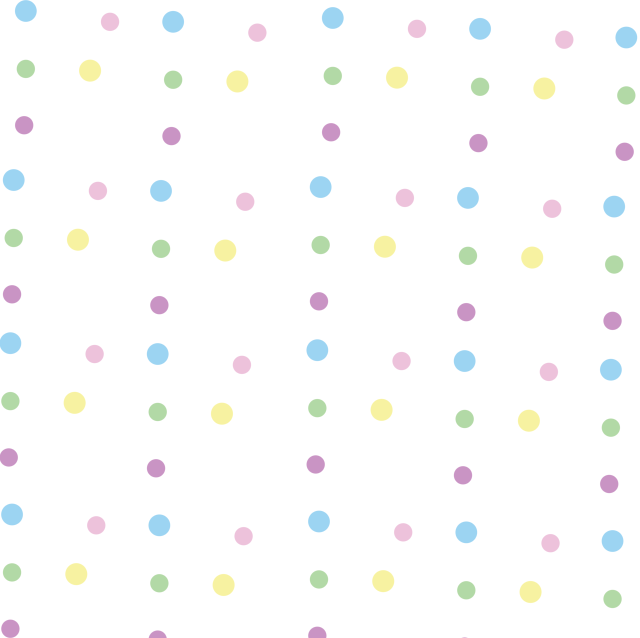
This pattern is drawn by a WebGL 2 fragment shader. Its source:

```glsl
#version 300 es
precision highp float;
// Pastel confetti: a five-dot motif repeated in five uneven columns and four rows on white.

uniform vec2 u_resolution;
out vec4 outColor;

// Blend a smooth-edged disc over the colour below it.
vec3 paintDot(vec3 below, vec3 dotColor, vec2 offset, float radius) {
    float pixel = 1.0 / u_resolution.y;
    float coverage = 1.0 - smoothstep(-0.7 * pixel, 0.7 * pixel, length(offset) - radius);
    return mix(below, dotColor, coverage);
}

// One motif, hanging down from its blue dot at q = 0.
vec3 paintMotif(vec3 color, vec2 q) {
    color = paintDot(color, vec3(0.61, 0.83, 0.95), q, 0.0170);                         // blue
    color = paintDot(color, vec3(0.93, 0.76, 0.86), q - vec2(0.1320, 0.0170), 0.0143);  // pink
    color = paintDot(color, vec3(0.70, 0.85, 0.65), q - vec2(0.0, 0.0908), 0.0143);     // green
    color = paintDot(color, vec3(0.97, 0.95, 0.63), q - vec2(0.1007, 0.0935), 0.0172);  // yellow
    return paintDot(color, vec3(0.79, 0.58, 0.77), q - vec2(-0.0026, 0.1791), 0.0143);  // purple
}

void main() {
    // Units of canvas height, with y measured down from the top edge.
    vec2 p = vec2(gl_FragCoord.x, u_resolution.y - gl_FragCoord.y) / u_resolution.y;

    // Uneven spacing: the columns step downwards, the rows drift sideways.
    vec2 columns[5] = vec2[](vec2(0.0405, 0.0172), vec2(0.2714, 0.0342), vec2(0.5216, 0.0282),
                             vec2(0.7525, 0.0452), vec2(0.9817, 0.0588));
    vec2 rows[4] = vec2[](vec2(0.0), vec2(-0.0190, 0.2650), vec2(-0.0242, 0.5207), vec2(-0.0216, 0.7892));

    vec3 color = vec3(1.0);
    for (int row = 0; row < 4; row++) {
        for (int column = 0; column < 5; column++) {
            color = paintMotif(color, p - columns[column] - rows[row]);
        }
    }
    outColor = vec4(color, 1.0);
}
```
